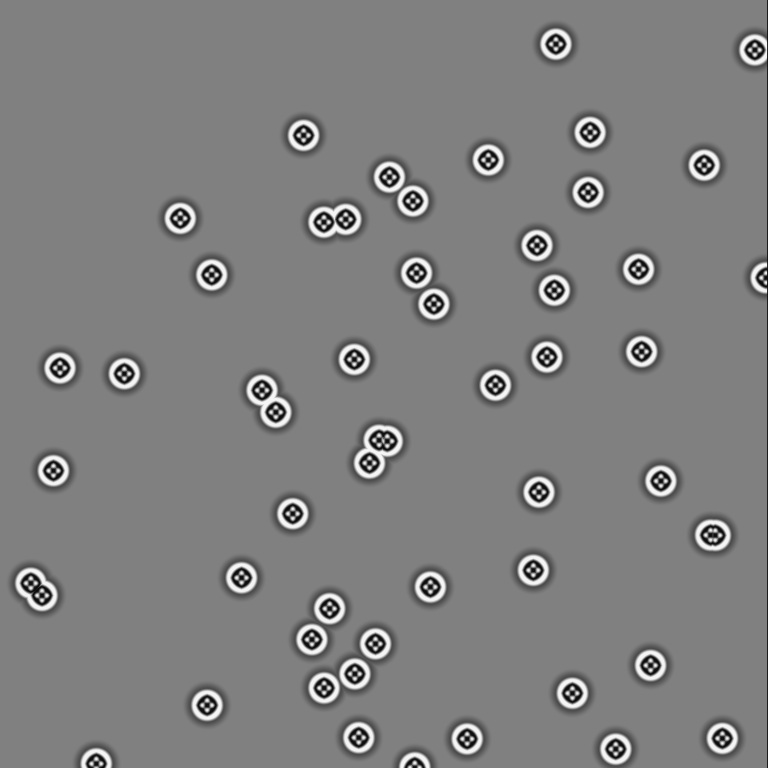
Reproduce this pattern procedurally as a Shadertoy shader.

```glsl
// Scattered ring-shaped spots on flat grey, like the response of a sharpening filter.
// Spots follow a jittered low-discrepancy sequence; some get a close companion.
// Each place is shaded by its nearest spot, so touching spots join cleanly.

#define SPOT_COUNT 59
#define PAIR_EVERY 8         // each n-th spot sits beside the one before it
#define SPOT_RADIUS 0.0208   // outer edge of the white ring
#define HALO_REACH 1.61      // end of the dark halo, in spot radii
#define JITTER 0.12
#define SOFTNESS 0.12        // edge half width, in spot radii
#define GREY 0.502
#define HALO_LEVEL 0.265
#define LIGHT_LEVEL 0.96
#define DARK_LEVEL 0.05
#define EDGE_WIDTH 0.001     // dark line along the right side

vec2 hash2(float n) {
    vec3 p = fract(vec3(n) * vec3(0.1031, 0.1030, 0.0973));
    p += dot(p, p.yzx + 33.33);
    return fract((p.xx + p.yz) * p.zy);
}

// 1 inside a shape, 0 outside, for a signed distance
float inside(float dist, float soft) {
    return 1.0 - smoothstep(-soft, soft, dist);
}

// Brightness of one spot; q is measured in spot radii
float spotShade(vec2 q, float soft) {
    float r = length(q);
    float shade = mix(HALO_LEVEL, GREY, smoothstep(0.92, HALO_REACH, r));
    shade = mix(shade, LIGHT_LEVEL, inside(r - 0.96, soft));

    // Dark core, slightly drawn out along the axes
    vec2 a = abs(q);
    float diamond = mix(r, a.x + a.y, 0.25);
    shade = mix(shade, DARK_LEVEL, inside(diamond - 0.66, soft));

    // Faint diamond outline with four light lobes on the axes, folded into one
    float outline = abs(a.x + a.y - 0.34) * 0.707 - 0.05;
    shade = mix(shade, GREY, 0.9 * inside(outline, soft));
    vec2 folded = vec2(max(a.x, a.y), min(a.x, a.y));
    float lobe = length(folded - vec2(0.3, 0.0)) - 0.12;
    return mix(shade, LIGHT_LEVEL, inside(lobe, soft));
}

// Empty corner at the upper left
bool inVoid(vec2 p) {
    return p.y - 0.8 * p.x > 0.54;
}

void mainImage(out vec4 fragColor, in vec2 fragCoord) {
    float unit = min(iResolution.x, iResolution.y);
    vec2 uv = fragCoord / unit;
    float soft = max(SOFTNESS, 0.7 / (unit * SPOT_RADIUS));

    // Offset to the nearest spot
    vec2 nearest = vec2(10.0);
    vec2 center = vec2(0.5);
    for (int i = 1; i <= SPOT_COUNT; i++) {
        float n = float(i);
        vec2 rnd = hash2(n + 17.0);
        if (i % PAIR_EVERY == 0) {
            float angle = 6.2832 * rnd.x;
            center += mix(0.026, 0.05, rnd.y) * vec2(cos(angle), sin(angle));
        } else {
            center = fract(n * vec2(0.7549, 0.5698) + JITTER * (rnd - 0.5));
        }
        vec2 offset = uv - center;
        if (!inVoid(center) && dot(offset, offset) < dot(nearest, nearest)) nearest = offset;
    }

    float shade = spotShade(nearest / SPOT_RADIUS, soft);
    float fromRight = (iResolution.x - fragCoord.x) / unit;
    shade = mix(shade, DARK_LEVEL, inside(fromRight - EDGE_WIDTH, 0.5 / unit));
    fragColor = vec4(vec3(shade), 1.0);
}
```
